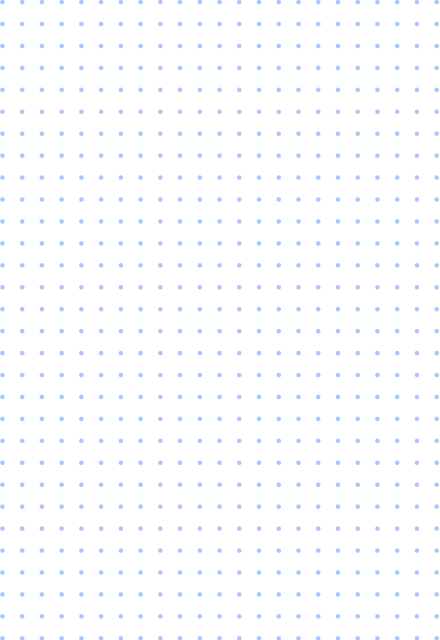
This pattern is drawn by a WebGL 2 fragment shader. Its source:

```glsl
#version 300 es
precision highp float;
// Dot-grid paper: small pale blue dots on white, 23 across and 30 down.
// Each pixel finds its nearest grid point and measures the distance to it;
// a hash per cell gives the dots a barely visible drift in tint.

#define PITCH vec2(0.04486, 0.03428)  // dot spacing, fraction of canvas
#define CENTRE vec2(0.499, 0.4997)    // middle of the grid
#define DOT_RADIUS 0.0035             // fraction of canvas height
#define PAPER vec3(1.0)
#define DOT_BLUE vec3(0.66, 0.78, 1.0)
#define DOT_LILAC vec3(0.74, 0.74, 0.98)
#define TINT_DRIFT 0.06

uniform vec2 u_resolution;
out vec4 fragColor;

float hash(vec2 p) {
    return fract(sin(dot(p, vec2(127.1, 311.7))) * 43758.5453);
}

void main() {
    vec2 uv = gl_FragCoord.xy / u_resolution;

    // Odd column count: a column on the centre. Even row count: rows straddle it.
    vec2 grid = (uv - CENTRE) / PITCH + vec2(0.5, 0.0);
    vec2 cell = floor(grid);
    vec2 offset = (fract(grid) - 0.5) * PITCH;

    // Restore the aspect so that the dots stay round
    offset.x *= u_resolution.x / u_resolution.y;
    float dist = length(offset) - DOT_RADIUS;

    // Coverage over about one pixel
    float pixel = 1.0 / u_resolution.y;
    float coverage = 1.0 - smoothstep(-0.7 * pixel, 0.7 * pixel, dist);

    vec3 ink = mix(DOT_BLUE, DOT_LILAC, TINT_DRIFT * hash(cell));
    fragColor = vec4(mix(PAPER, ink, coverage), 1.0);
}
```
